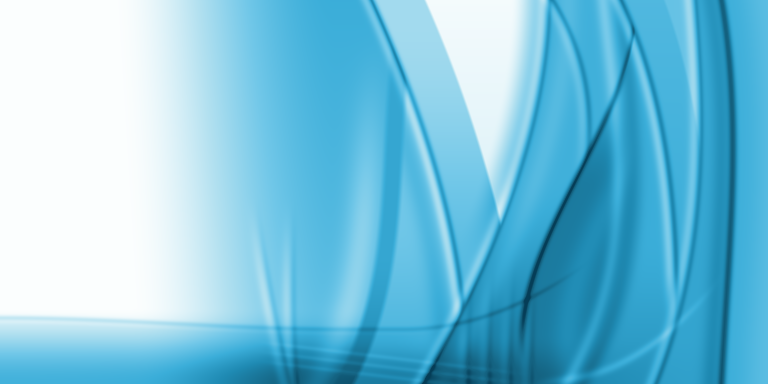
Reproduce this background procedurally as a Shadertoy shader.

```glsl
// Flowing translucent blue ribbons sweeping over a white to cyan glow.

// Tone 0 is deep teal, 1 is white
vec3 palette(float t) {
    vec3 c = mix(vec3(0.02, 0.24, 0.34), vec3(0.08, 0.39, 0.51), smoothstep(-0.2, 0.0, t));
    c = mix(c, vec3(0.12, 0.54, 0.70), clamp(t / 0.2, 0.0, 1.0));
    c = mix(c, vec3(0.23, 0.68, 0.85), clamp((t - 0.2) / 0.2, 0.0, 1.0));
    c = mix(c, vec3(0.44, 0.78, 0.91), clamp((t - 0.4) / 0.2, 0.0, 1.0));
    c = mix(c, vec3(0.70, 0.88, 0.94), clamp((t - 0.6) / 0.2, 0.0, 1.0));
    return mix(c, vec3(0.985, 0.995, 0.995), clamp((t - 0.8) / 0.2, 0.0, 1.0));
}

// Cubic through four values at 0, 1/3, 2/3 and 1
float curve(float s, float a, float b, float c, float d) {
    float u = s - 1.0 / 3.0, v = s - 2.0 / 3.0, w = s - 1.0;
    return 4.5 * (d * s * u * v - a * u * v * w) + 13.5 * s * w * (b * v - c * u);
}

float glow(float d, float width) {
    return exp(-d * d / (width * width));
}

float side(float d) {
    return smoothstep(-0.005, 0.005, d);
}

// Thin dark crease with a bright rim on its left
float crease(float d, float dark, float bright) {
    return bright * glow(d + 0.018, 0.013) - dark * glow(d, 0.008);
}

void mainImage(out vec4 fragColor, in vec2 fragCoord) {
    vec2 p = fragCoord / iResolution.y;
    p.x *= 2.0 * iResolution.y / iResolution.x;
    float x = p.x, y = p.y;

    // Signed horizontal distance to each fold
    float ribbon = x - curve(y, 0.90, 1.005, 1.030, 1.07);
    float veil = x - curve(y, 1.215, 1.187, 1.102, 0.97);
    float panel = x - curve(y, 1.38, 1.323, 1.234, 1.107);
    float sweep = x - curve(y, 1.10, 1.27, 1.385, 1.43);
    float arc = x - curve(y, 1.36, 1.475, 1.535, 1.44);
    float cut = x - curve(y, 1.375, 1.406, 1.565, 1.66);
    float band = x - curve(y, 1.50, 1.62, 1.63, 1.595);
    float strand = x - curve(y, 1.765, 1.76, 1.724, 1.62);
    float leaf = x - curve(y, 1.875, 1.85, 1.815, 1.73);
    float stripe = x - curve(y, 1.71, 1.80, 1.825, 1.81);
    float rim = x - curve(y, 1.88, 1.90, 1.909, 1.88);

    // White glow fading to cyan, with a blue floor
    float tone = 1.0 - mix(0.47, 0.6, y) * smoothstep(0.32, 0.9, x + 0.06 * (y - 0.5));
    tone -= (0.5 - 0.1 * smoothstep(0.5, 0.9, x)) * smoothstep(0.2, 0.0, y);
    tone += 0.2 * glow(ribbon + 0.07, 0.045) * smoothstep(0.95, 0.4, y);

    // Ribbon and the veil behind the bright panel
    tone = mix(tone, 0.36 - 0.15 * smoothstep(0.35, 0.0, y), smoothstep(-0.035, -0.015, ribbon));
    float lit = mix(0.44, 0.6, smoothstep(0.0, 0.45, y));
    tone = mix(tone, lit - 0.12 * glow(veil + 0.06, 0.03), smoothstep(0.012, 0.03, ribbon));
    tone = mix(tone, mix(0.48, 0.75, smoothstep(0.15, 0.95, y)), side(veil));
    tone += crease(veil, 0.32, 0.2) * smoothstep(0.12, 0.25, y);
    tone = mix(tone, 0.86 + 0.12 * y, side(panel));
    tone -= 0.42 * smoothstep(-0.1, 0.0, sweep) * smoothstep(0.3, 0.6, y);

    // Large central sweep
    float body = 0.42 - 0.3 * smoothstep(0.55, 0.0, y);
    tone = mix(tone, body + 0.08 * glow(sweep - 0.05, 0.03), side(sweep));
    tone += crease(sweep, 0.22, 0.16);
    tone += crease(arc, 0.22, 0.12) * smoothstep(0.4, 0.75, y);

    // Shadowed pocket right of the cut
    float pocket = 0.42 - 0.3 * smoothstep(0.85, 0.5, y) + 0.1 * glow(cut - 0.12, 0.04);
    tone = mix(tone, pocket, side(cut));
    tone -= 0.4 * glow(cut, 0.009) * smoothstep(0.05, 0.2, y);

    // Right hand bands
    tone = mix(tone, 0.4 - 0.12 * smoothstep(0.4, 0.0, y), smoothstep(-0.02, 0.03, band) * side(cut));
    tone += 0.2 * glow(band + 0.025, 0.018) - 0.14 * glow(band - 0.02, 0.02);
    tone = mix(tone, mix(0.36, 0.48, y), side(strand));
    tone += crease(strand, 0.26, 0.24) * smoothstep(0.15, 0.3, y);
    tone = mix(tone, 0.56, side(leaf) * smoothstep(0.5, 0.75, y));
    tone = mix(tone, 0.40 - 0.06 * (1.0 - y), side(stripe));
    tone += crease(stripe, 0.2, 0.18);
    tone -= 0.14 * glow(rim + 0.03, 0.025);
    tone = mix(tone, 0.42 + 0.1 * smoothstep(0.02, 0.12, rim), side(rim));
    tone -= 0.42 * glow(rim, 0.01);

    // Faint wisps rising from the floor
    for (int i = 0; i < 2; i++) {
        float k = float(i);
        float wisp = x - curve(y, 0.755 + 0.02 * k, 0.69 + 0.075 * k, 0.66 + 0.1 * k, 0.70);
        tone += crease(wisp, 0.1, 0.13) * smoothstep(0.5, 0.2, y);
    }
    for (int i = 0; i < 4; i++) {
        float stem = x - 1.22 - 0.055 * float(i) - 0.12 * y * y;
        tone += crease(stem, 0.08, 0.08) * smoothstep(0.35, 0.05, y) * side(sweep);
    }

    // Long crossing lines and the dark floor
    float line = y - 0.172 + 0.03 * smoothstep(0.0, 0.9, x) - 0.75 * pow(max(x - 1.05, 0.0), 2.0);
    tone -= 0.13 * glow(line, 0.007) * smoothstep(1.55, 1.35, x);
    tone -= 0.07 * smoothstep(0.0, -0.02, line) * smoothstep(1.25, 1.0, x);
    float hook = y - 0.16 * (x - 1.4) - 1.4 * pow(max(x - 1.5, 0.0), 2.0);
    tone += 0.15 * glow(hook, 0.012) * smoothstep(1.35, 1.5, x) * smoothstep(1.9, 1.7, x);
    for (int i = 0; i < 3; i++) {
        float ripple = y - 0.1 + 0.025 * float(i) + 0.12 * (x - 0.75);
        tone += 0.08 * glow(ripple, 0.006) * smoothstep(0.65, 0.8, x) * smoothstep(1.4, 1.2, x);
    }
    tone -= 0.25 * smoothstep(0.13, 0.0, y) * glow(x - 1.05, 0.45);

    fragColor = vec4(palette(tone), 1.0);
}
```
